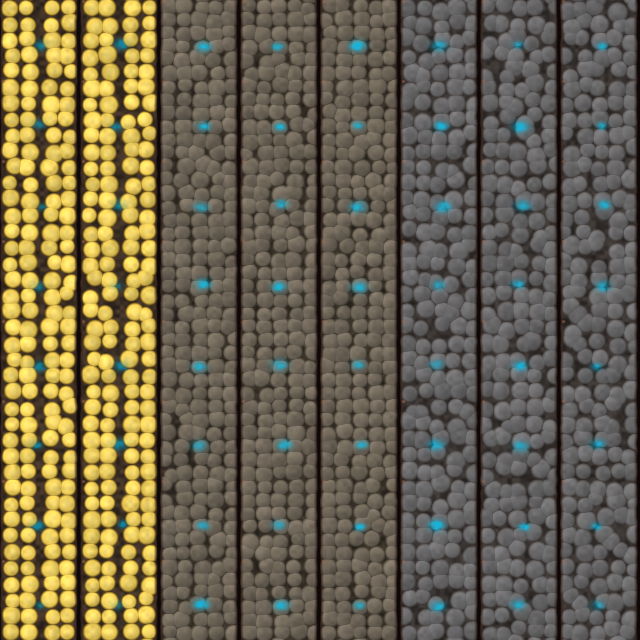
Give the GLSL for this texture, as a Shadertoy shader.

```glsl
// Draws eight planted strips of beaded crop (gold, brown, grey) with dark furrows and blue water spots.

// Layout; lengths inside a cell are fractions of the cell side
const float CELLS = 8.0;            // strips across and water spots down
const float GOLD_END = 2.0;         // first strip that is not gold
const float BROWN_END = 5.0;        // first strip that is grey
const float FURROW_POS = 0.985;
const float FURROW_HALF = 0.024;
const vec2 WATER_POS = vec2(0.5, 0.43);
const vec2 WATER_SIZE = vec2(0.085, 0.06);
const vec2 SPECK_POS = vec2(0.045, 0.98);
const float SPECK_RADIUS = 0.02;
const vec2 LIGHT_DIR = vec2(-0.55, 0.83);

// Crop settings in the order gold, brown, grey
const vec3 LANES = vec3(4.0, 5.0, 5.0);
const vec3 ROWS = vec3(5.0, 6.0, 5.0);
const vec3 RADIUS = vec3(0.117, 0.118, 0.122);
const vec3 JITTER = vec3(0.42, 0.55, 0.85);
const vec3 RELIEF = vec3(0.13, 0.24, 0.20);

const vec3 FACE[3] = vec3[3](vec3(0.92, 0.79, 0.34), vec3(0.43, 0.395, 0.345), vec3(0.41, 0.405, 0.41));
const vec3 SHADE[3] = vec3[3](vec3(0.44, 0.33, 0.08), vec3(0.25, 0.225, 0.185), vec3(0.27, 0.25, 0.24));
const vec3 SOIL[3] = vec3[3](vec3(0.23, 0.18, 0.14), vec3(0.20, 0.175, 0.145), vec3(0.21, 0.19, 0.18));
const vec3 WATER = vec3(0.08, 0.62, 0.75);
const vec3 FURROW = vec3(0.055, 0.035, 0.03);
const vec3 FURROW_RIM = vec3(0.24, 0.15, 0.12);
const vec3 SPECK = vec3(0.65, 0.40, 0.30);

float hash(vec2 p) {
    return fract(sin(dot(p, vec2(127.1, 311.7))) * 43758.5453);
}

vec2 hash2(vec2 p) {
    return vec2(hash(p), hash(p + 57.3));
}

float noise(vec2 p) {
    vec2 i = floor(p), f = fract(p);
    f = f * f * (3.0 - 2.0 * f);
    return mix(mix(hash(i), hash(i + vec2(1, 0)), f.x),
               mix(hash(i + vec2(0, 1)), hash(i + vec2(1, 1)), f.x), f.y);
}

// Highest bead dome at p: x,y = slope, z = height, w = random tone
vec4 beads(vec2 p, float strip, int kind) {
    vec2 count = vec2(LANES[kind], ROWS[kind]);
    vec2 q = p * count;
    vec4 top = vec4(0.0, 0.0, -1.0, 0.5);
    for (int j = -1; j <= 1; j++) {
        for (int i = -1; i <= 1; i++) {
            vec2 id = floor(q) + vec2(i, j);
            if (id.x < 0.0 || id.x >= count.x) continue;
            vec2 seed = id + vec2(strip * 17.0, 3.0);
            // Stretches of tidy planting alternate with scrambled ones
            float disorder = mix(0.25, 1.0, noise(vec2(strip * 9.0 + floor(id.x * 0.5), id.y * 0.28)));
            vec2 centre = id + 0.5 + (hash2(seed) - 0.5) * JITTER[kind] * disorder;
            // Gold lanes close up in pairs, leaving a gap at mid strip
            if (kind == 0) centre.x += 0.09 - 0.18 * mod(id.x, 2.0);
            float radius = RADIUS[kind] * mix(0.87, 1.13, hash(seed + 21.7));
            vec2 slope = (q - centre) / count / radius;
            float height = 1.0 - dot(slope, slope);
            float over = smoothstep(-0.12, 0.12, height - top.z);
            top = vec4(mix(top.xy, slope, over), max(top.z, height), mix(top.w, hash(seed + 8.1), over));
        }
    }
    return top;
}

void mainImage(out vec4 fragColor, in vec2 fragCoord) {
    vec2 p = fragCoord / iResolution.xy * CELLS;
    float strip = floor(p.x);
    vec2 cell = vec2(strip, floor(p.y));
    vec2 local = fract(p);
    int kind = strip < GOLD_END ? 0 : (strip < BROWN_END ? 1 : 2);
    float pixel = CELLS / iResolution.y;

    // Beads over mottled soil
    vec4 bead = beads(vec2(local.x, p.y), strip, kind);
    float grain = noise(p * 19.0) - 0.5;
    float cover = smoothstep(-0.15, 0.25, bead.z);
    vec3 crop = mix(SHADE[kind], FACE[kind], smoothstep(0.0, 0.55, bead.z));
    crop *= 1.0 + RELIEF[kind] * dot(clamp(bead.xy, -1.0, 1.0), LIGHT_DIR);
    crop *= 0.93 + 0.14 * bead.w + 0.16 * grain;
    if (kind == 0) crop += vec3(0.05, 0.07, 0.10) * smoothstep(0.6, 1.0, bead.z);
    vec3 soil = SOIL[kind] * (1.0 + 0.7 * grain);
    vec3 color = mix(soil, crop, cover);

    // One ragged water spot in each cell, partly hidden by gold beads
    vec2 spot = local - WATER_POS - (hash2(cell + 4.7) - 0.5) * vec2(0.12, 0.04);
    spot /= WATER_SIZE * mix(0.8, 1.2, hash(cell + 31.0));
    float wet = exp(-dot(spot, spot) * 1.2) * mix(0.65, 1.15, hash(cell + 12.9));
    wet *= 0.65 + 0.7 * noise(p * 26.0);
    if (kind == 0) wet *= 1.0 - 0.75 * cover;
    color = mix(color, WATER * (0.85 + 0.3 * cover), clamp(wet, 0.0, 0.95));

    // Furrow between strips, with a thin earthy rim
    float offset = abs(fract(local.x - FURROW_POS + 0.5) - 0.5);
    offset += 0.012 * (noise(vec2(strip, p.y * 11.0)) - 0.5);
    float soft = max(pixel, 0.014);
    color = mix(color, FURROW_RIM, 0.65 * (1.0 - smoothstep(0.03, 0.065, offset)));
    color = mix(color, FURROW, 1.0 - smoothstep(FURROW_HALF - soft, FURROW_HALF + soft, offset));

    // Small pale speck beside the furrow at each cell corner
    float speck = length(local - SPECK_POS);
    color = mix(color, SPECK, 0.7 * (1.0 - smoothstep(0.0, SPECK_RADIUS + pixel, speck)));

    fragColor = vec4(clamp(color, 0.0, 1.0), 1.0);
}
```
